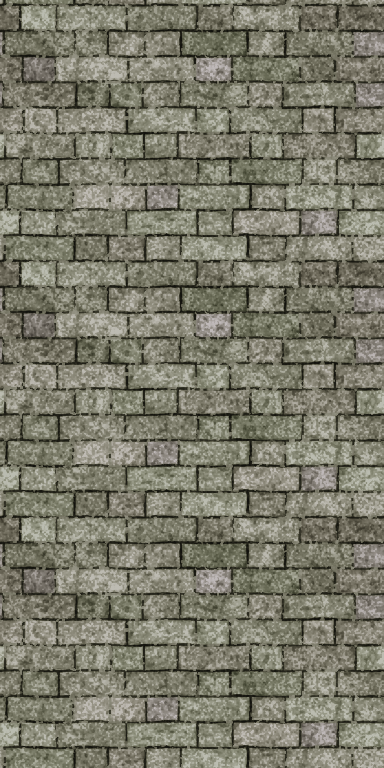
This texture is drawn by a Shadertoy shader. Its source:

```glsl
// Weathered olive-grey brick wall: 30 courses, with two alternating bonds of
// long and short bricks. The shades and wear recur every ten courses.
// One tone value is built from rounded boxes and smooth cellular grain.

float hash(vec2 p) {
    vec3 q = fract(p.xyx * vec3(0.1031, 0.1030, 0.0973));
    q += dot(q, q.yzx + 33.33);
    return fract((q.x + q.y) * q.z);
}

// Blended cellular noise around zero, wrapping after "period" cells
float grain(vec2 p, vec2 period) {
    p *= period;
    vec2 base = floor(p), sum = vec2(0.0);
    for (int y = -1; y <= 1; y++)
    for (int x = -1; x <= 1; x++) {
        vec2 cell = base + vec2(x, y);
        vec2 key = mod(cell, period);
        vec2 d = cell + 0.2 + 0.6 * vec2(hash(key), hash(key + 71.3)) - p;
        sum += exp(-5.0 * dot(d, d)) * vec2(hash(key + 23.7), 1.0);
    }
    return sum.x / sum.y - 0.5;
}

// Each set bit marks one of the 11 half-brick slots where a brick begins
bool startsBrick(int bond, float slot) {
    return ((bond >> int(mod(slot, 11.0))) & 1) == 1;
}

float roundedBox(vec2 p, vec2 halfSize, float radius) {
    vec2 q = abs(p) - halfSize + radius;
    return length(max(q, 0.0)) + min(max(q.x, q.y), 0.0) - radius;
}

void mainImage(out vec4 fragColor, in vec2 fragCoord) {
    vec2 uv = fragCoord / iResolution.xy;
    float courses = (1.0 - uv.y) * 30.0 - 0.2;
    vec2 tile = vec2(uv.x, fract(courses / 10.0));

    // Grain from broad stains down to fine speckle
    float stain = grain(tile, vec2(15.0, 10.0));
    float blotch = grain(tile, vec2(48.0, 32.0));
    float fleck = grain(tile, vec2(117.0, 78.0));
    float speck = grain(tile, vec2(210.0, 140.0));

    // Course and brick, with slightly uneven joints
    courses += 0.015 * sin(uv.x * 31.4) + 0.03 * blotch;
    float row = mod(floor(courses), 10.0);
    bool even = mod(row, 2.0) < 0.5;
    int bond = even ? 875 : 1469;
    float along = uv.x * 11.0 - (even ? 0.63 : 0.14);
    along += 0.05 * sin(uv.x * 18.85 + row * 2.4) + 0.02 * blotch;
    float start = floor(along);
    if (!startsBrick(bond, start)) start -= 1.0;
    float width = startsBrick(bond, start + 1.0) ? 1.0 : 2.0;
    vec2 id = vec2(mod(start, 11.0), row);

    // Distance to the brick edge, in course heights
    vec2 local = vec2((along - start - 0.5 * width) * 1.364, fract(courses) - 0.5);
    float edge = roundedBox(local, vec2(0.682 * width, 0.5), 0.07);
    edge += 0.04 * fleck + 0.03 * blotch;
    float soft = 0.01 + 13.0 / iResolution.y;
    float joint = smoothstep(-0.048 - soft, -0.048 + soft, edge);

    // Brick face: own shade, slow banding, stains, pale lichen and faint pits
    float tone = 0.527 + 0.14 * (hash(id + 5.1) - 0.5);
    tone += 0.025 * cos(6.2832 * (row - 6.8) / 10.0);
    tone += 0.08 * stain + 0.11 * blotch + 0.12 * fleck + 0.17 * speck;
    tone += 0.07 * smoothstep(0.06, 0.3, speck + 0.5 * blotch + 0.3 * stain);
    tone -= 0.07 * smoothstep(0.22, 0.42, -fleck - 0.4 * blotch);
    tone -= 0.05 * smoothstep(-0.2, -0.05, edge);

    // Dark joints with crumbs of pale mortar
    float mortar = 0.14 + 0.14 * stain + 0.10 * speck;
    mortar += 0.34 * smoothstep(0.06, 0.28, fleck + 0.5 * stain);
    tone = clamp(mix(tone, mortar, joint), 0.07, 0.74);

    // Olive in the shade, greyer in the light; a few bricks brown or mauve
    vec3 color = tone * vec3(1.0, 0.99, 0.68 + 0.36 * tone);
    vec3 tint = mix(vec3(-0.010, 0.004, -0.012), vec3(0.010, -0.004, 0.006), hash(id + 41.7));
    if (width < 1.5 && hash(id + 17.9) > 0.93) tint = vec3(0.008, -0.008, 0.025);
    fragColor = vec4(color + tint * (1.0 - joint), 1.0);
}
```
